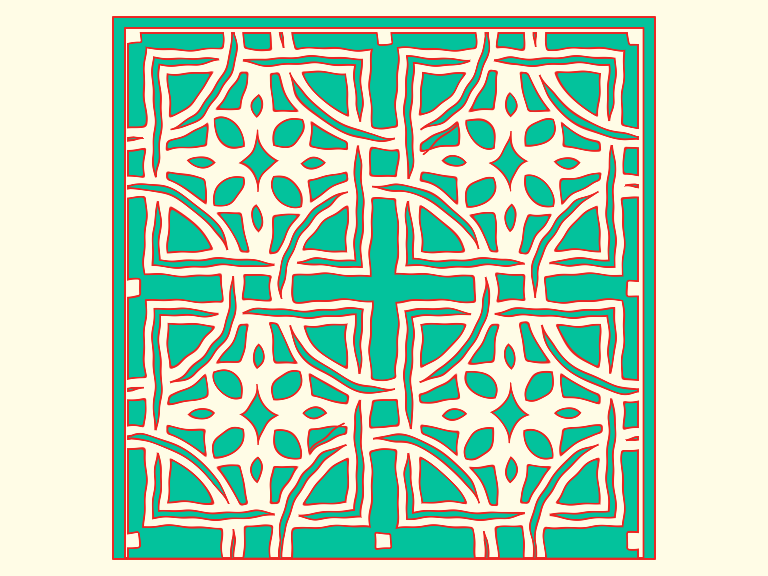
Give the GLSL for this pattern, as a Shadertoy shader.

```glsl
#define UNITS 576.0      // design units per canvas height
#define PITCH 252.0      // tile spacing, two tiles each way
#define PANEL 271.0      // half size of the square panel
#define ARC_RADIUS 102.0
#define ARC_GAP 11.0     // clearance either side of an arc
#define BAR_HALF 13.0
#define STRIP_HALF 3.2   // half width of arcs and border strips
#define OUTLINE 0.9      // half width of the red contour
#define WOBBLE 1.3       // hand-cut irregularity
#define CREAM vec3(1.0, 0.99, 0.90)
#define TEAL vec3(0.01, 0.76, 0.61)
#define RED vec3(0.93, 0.14, 0.13)

float hash(vec2 c) {
    return fract(sin(dot(c, vec2(12.7, 78.2))) * 437.5);
}

float smoothMax(float a, float b, float k) {
    float h = max(k - abs(a - b), 0.0);
    return max(a, b) + h * h / (4.0 * k);
}

float box(vec2 p, vec2 halfSize) {
    vec2 d = abs(p) - halfSize;
    return length(max(d, 0.0)) + min(max(d.x, d.y), 0.0);
}

float rect(vec2 p, vec2 lo, vec2 hi) {
    return box(p - 0.5 * (lo + hi), 0.5 * (hi - lo));
}

// Pointed leaf; x runs across, y along.
float leaf(vec2 p, float halfLength, float halfWidth) {
    float r = (halfLength * halfLength + halfWidth * halfWidth) / (2.0 * halfWidth);
    return length(vec2(abs(p.x) + r - halfWidth, p.y)) - r;
}

float segment(vec2 p, vec2 a, vec2 b) {
    vec2 ab = b - a;
    return length(p - a - ab * clamp(dot(p - a, ab) / dot(ab, ab), 0.0, 1.0));
}

vec2 wobble(vec2 p) {
    vec2 slow = sin(p.yx * 0.071 + 1.7 * sin(p * 0.037) + vec2(0.4, 2.1));
    vec2 fast = sin(p.yx * 0.19 + p * 0.13 + vec2(3.0, 1.0));
    return WOBBLE * (slow + 0.45 * fast);
}

// Flower, curved blocks and broken square border of one tile.
float tileMotif(vec2 p, float seed) {
    vec2 a = abs(p);
    float outward = max(a.x, a.y), side = min(a.x, a.y);

    // Concave diamond
    float d = max(33.9 - length(a - vec2(33.7, 30.1)), a.x + a.y - 30.0);

    // Diagonal and axial petals
    vec2 diagonal = vec2(a.x - a.y, a.x + a.y) * 0.7071;
    d = min(d, leaf(diagonal - vec2(0.0, 41.5), 18.0 + 2.0 * seed, 10.5 + seed));
    d = min(d, leaf(vec2(side, outward - 58.0 + 2.0 * seed), 12.0, 5.2));

    // Paired blocks beside each axis
    float toCorner = length(a - 0.5 * PITCH);
    float block = smoothMax(abs(outward - 71.0) - 19.0,
                            11.0 + 0.15 * (90.0 - outward) - side, 3.0);
    d = min(d, smoothMax(block, ARC_RADIUS + ARC_GAP - toCorner, 3.0));

    // Quarter-round corner pieces
    float corner = smoothMax(outward - 89.0, toCorner - 89.0, 3.0);
    d = min(d, corner);

    // Border strips, each opened where an arc crosses
    float along = a.x > a.y ? p.y * sign(p.x) : -p.x * sign(p.y);
    float fromGap = abs(along - 28.0) - 13.0;
    float width = STRIP_HALF * smoothstep(-4.0, 20.0, fromGap);
    return min(d, max(abs(outward - 101.0) - width, -fromGap));
}

// Cross bars and four pinwheel arcs around one tile corner.
float cornerMotif(vec2 v) {
    float r = length(v);
    float bar = smoothMax(min(abs(v.x), abs(v.y)) - BAR_HALF,
                          ARC_GAP - abs(r - ARC_RADIUS), 3.0);
    float sweep = mod(radians(6.0) - atan(v.y, v.x), radians(90.0));
    float fromEnd = (radians(37.0) - abs(sweep - radians(37.0))) * ARC_RADIUS;
    float width = STRIP_HALF * smoothstep(0.0, 25.0, fromEnd);
    return min(bar, max(abs(r - ARC_RADIUS) - width, -fromEnd));
}

void mainImage(out vec4 fragColor, in vec2 fragCoord) {
    float pixel = UNITS / iResolution.y;
    vec2 p = (fragCoord - 0.5 * iResolution.xy) * pixel;
    vec2 warped = p + wobble(p);

    // Two by two tiles; outermost values extend to the frame
    vec2 inside = clamp(warped, -PITCH + 0.01, PITCH - 0.01);
    vec2 id = floor(inside / PITCH);
    vec2 local = inside - (id + 0.5) * PITCH;
    vec2 knot = round(inside / PITCH) * PITCH;
    float d = min(tileMotif(local, hash(id + 3.0)), cornerMotif(inside - knot));

    // Notches along the rim
    if (max(abs(knot.x), abs(knot.y)) > 1.0)
        d = max(d, 2.0 - box(warped - knot, vec2(6.0)));

    // Clip the lattice and add the frame
    d = max(d, rect(p, vec2(-256.0, -270.5), vec2(254.0, 255.0)));
    float frame = max(box(p, vec2(PANEL)),
                      -rect(p, vec2(-259.0, -270.0), vec2(259.5, 260.0)));
    d = min(d, frame);

    // Stray cut across a block in alternate tiles
    float stray = 1e3;
    if (id.x == id.y)
        stray = segment(local * (id.x < 0.0 ? -1.0 : 1.0), vec2(-87.0, 8.0), vec2(-54.0, 36.0));

    float aa = 0.5 * pixel;
    vec3 color = mix(TEAL, CREAM, smoothstep(-aa, aa, d));
    float line = min(abs(d), stray) - OUTLINE;
    color = mix(RED, color, smoothstep(-aa, aa, line));
    fragColor = vec4(color, 1.0);
}
```
